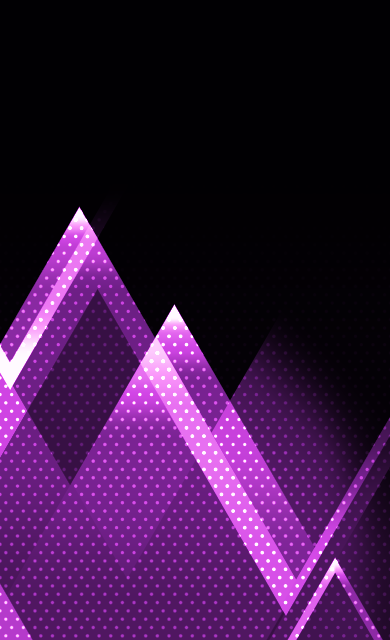
Reproduce this background procedurally as a WebGL 1 fragment shader.

```glsl
precision highp float;
// Glowing violet chevron peaks with a halftone dot grid on black.
uniform vec2 u_resolution;

const float ASPECT = 0.609;  // width of the design in units of its height
const float SLOPE = 1.735;   // every edge leans at about sixty degrees

// Antialiased step: 1 where v is positive.
float edge(float v) {
  float w = 1.4 / u_resolution.y;
  return smoothstep(-w, w, v);
}

float band(float v, float lo, float hi) {
  return edge(v - lo) * edge(hi - v);
}

// Falls from 1 to 0 as v grows from lo to hi.
float fall(float lo, float hi, float v) {
  return 1.0 - smoothstep(lo, hi, v);
}

// Area below an apex; q holds the heights of the rising and falling lines.
float peak(vec2 q, vec2 apex) {
  return edge(apex.x - q.x) * edge(apex.y - q.y);
}

// Staggered rows of round dots.
float dots(vec2 p, vec2 cell, float radius) {
  float row = floor(p.y / cell.y);
  float x = p.x / cell.x + 0.5 * mod(row, 2.0);
  vec2 d = (vec2(fract(x), fract(p.y / cell.y)) - 0.5) * cell;
  float w = 0.8 / u_resolution.y;
  return fall(radius - w, radius + w, length(d));
}

// Maps light to black, plum, violet, magenta, pink and white.
vec3 neon(float t) {
  vec3 c = mix(vec3(0.005, 0.0, 0.01), vec3(0.27, 0.08, 0.33), smoothstep(0.0, 0.28, t));
  c = mix(c, vec3(0.46, 0.13, 0.56), smoothstep(0.25, 0.48, t));
  c = mix(c, vec3(0.82, 0.27, 0.90), smoothstep(0.45, 0.75, t));
  c = mix(c, vec3(0.98, 0.58, 0.98), smoothstep(0.73, 0.90, t));
  return mix(c, vec3(1.0, 0.98, 1.0), smoothstep(0.87, 1.0, t));
}

// Soft haze behind the peaks, cut by one rising line.
float hazeLight(vec2 p, vec2 q) {
  float glow = fall(0.66, 0.96, p.y + 0.95 * p.x);
  float side = 1.0 - 0.65 * smoothstep(0.48, 0.61, p.x);
  float ambient = 0.035 * fall(0.4, 0.85, p.y);
  return ambient + 0.29 * edge(-0.249 - q.x) * glow * side;
}

// Tall left peak: dark core, two legs and a bright corner.
float tallLight(vec2 p, vec2 q) {
  float leg = mix(0.42, 0.54, edge(q.x - 0.406));
  leg = mix(leg, 0.66, smoothstep(0.54, 0.61, p.y));
  leg = mix(leg, 0.72, edge(q.x - 0.284) * edge(0.432 - q.y));
  leg += 0.34 * smoothstep(0.61, 0.67, p.y);
  float low = mix(0.29, 0.41, smoothstep(0.05, 0.3, p.y));
  float core = mix(0.20, low, edge(0.432 - q.y));
  return mix(leg, core, peak(q, vec2(0.284, 0.8125)));
}

// Middle peak: wide face, hot diagonal stripe and outer leg.
float middleLight(vec2 p, vec2 q) {
  float far = edge(-0.249 - q.x);
  float face = 0.32 + 0.13 * smoothstep(0.05, 0.28, p.y)
             + 0.33 * smoothstep(0.31, 0.42, p.y);
  float inVee = edge(q.y - 0.44) * edge(q.x + 0.249);
  face += 0.04 * inVee - 0.05 * far * smoothstep(0.1, 0.3, p.y);
  float leg = 0.48 + 0.32 * smoothstep(0.40, 0.48, p.y)
            + 0.24 * smoothstep(0.475, 0.515, p.y);
  leg = mix(leg, mix(0.5, 0.69, smoothstep(0.12, 0.32, p.y)), far);
  float stripe = 0.77 + 0.05 * smoothstep(0.1, 0.3, p.y)
               + 0.12 * smoothstep(0.36, 0.46, p.y);
  float light = mix(face, leg, edge(q.y - 0.897));
  return mix(light, stripe, band(q.y, 0.8125, 0.897));
}

void main() {
  vec2 p = gl_FragCoord.xy / u_resolution * vec2(ASPECT, 1.0);
  vec2 q = vec2(p.y - SLOPE * p.x, p.y + SLOPE * p.x);

  float light = hazeLight(p, q);

  // Tall peak with its white check-shaped beam.
  float tall = peak(q, vec2(0.462, 0.892));
  light = mix(light, tallLight(p, q), tall);
  float beam = edge(q.x - 0.363) * edge(q.y - 0.418);
  beam *= 1.0 - edge(q.x - 0.406) * edge(q.y - 0.461);
  float beamLight = mix(1.0, 0.83, smoothstep(0.43, 0.53, p.y));
  beamLight += 0.15 * smoothstep(0.62, 0.67, p.y);
  light = mix(light, beamLight, beam * tall);
  light += 0.10 * beam * (1.0 - tall) * fall(0.62, 0.72, p.y);

  // Middle peak, ending at the rising ray.
  float middle = peak(q, vec2(0.052, 0.997)) * edge(q.x + 0.722);
  light = mix(light, middleLight(p, q), middle);
  light = mix(light, 0.64, edge(0.0885 - q.y));

  // Rising ray with its dim trailing edge.
  float fade = fall(0.12, 0.36, p.y);
  light = mix(light, 0.10 + 0.20 * fade, band(q.x, -0.786, -0.73));
  float ray = band(q.x, -0.737, -0.708) * edge(q.y - 0.8125);
  light = mix(light, 0.24 + 0.52 * fade, ray);

  // Small outlined peak in the corner.
  float rim = mix(0.80, 0.55, edge(p.x - 0.5234));
  rim = mix(rim, 1.0, smoothstep(0.08, 0.125, p.y));
  light = mix(light, rim, peak(q, vec2(-0.779, 1.037)));
  light = mix(light, 0.24, peak(q, vec2(-0.803, 1.013)));

  // Halftone dots glow with the surface beneath them.
  float dotLight = 0.035 * fall(0.45, 0.75, p.y) + 0.27 * smoothstep(0.02, 0.35, light);
  light += dotLight * dots(p, vec2(0.0182, 0.0130), 0.0026);

  gl_FragColor = vec4(neon(clamp(light, 0.0, 1.0)), 1.0);
}
```
